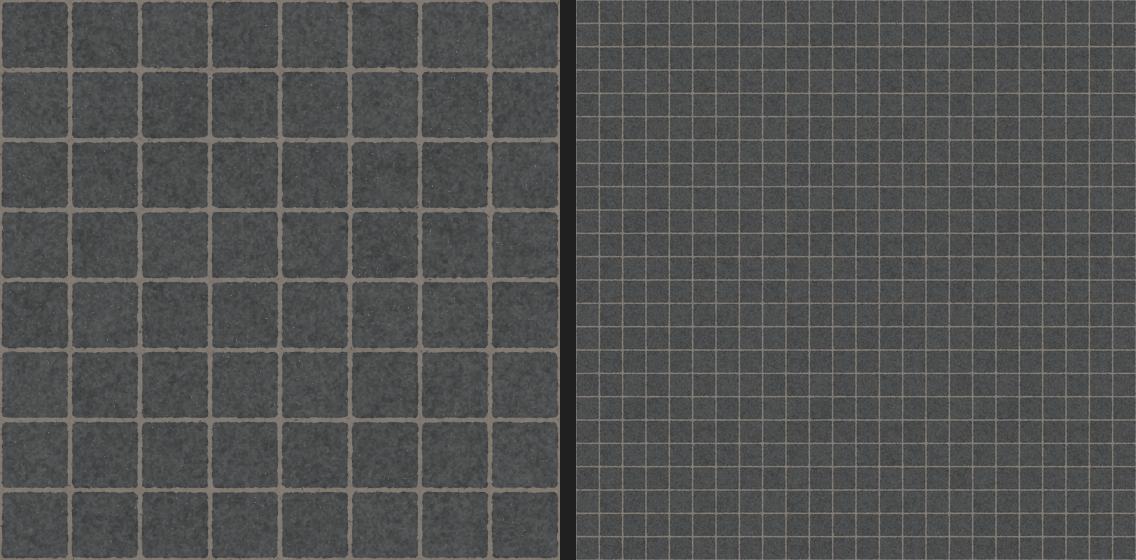
Left, the tile; right, the same tile 3 across and 3 down.
Give the GLSL for this texture, as a WebGL 1 fragment shader.

```glsl
precision highp float;

uniform vec2 u_resolution;

#define TILES 8.0
#define GROUT_WIDTH 0.064
#define CORNER_RADIUS 0.06
#define EDGE_WEAR 0.012
#define STONE_COLOR vec3(0.297, 0.304, 0.306)
#define FLECK_COLOR vec3(0.58, 0.59, 0.58)
#define PIT_COLOR vec3(0.22, 0.22, 0.215)
#define GROUT_COLOR vec3(0.50, 0.475, 0.445)
#define GRAIN_CONTRAST 0.15
#define TILE_VARIATION 0.016
#define FLECK_SHARE 0.34
#define PIT_SHARE 0.22

vec3 hash3(vec2 p) {
    vec3 q = fract(p.xyx * vec3(0.1031, 0.1030, 0.0973));
    q += dot(q, q.yzx + 33.33);
    return fract((q.xxy + q.yzz) * q.zyx);
}

// Smooth cellular noise: blended shades of n by n wrapping cells, about 0 to 1
float mottle(vec2 uv, float n) {
    vec2 p = uv * n;
    vec2 cell = floor(p);
    float shade = 0.0;
    float total = 0.0;
    for (int y = -1; y <= 1; y++) {
        for (int x = -1; x <= 1; x++) {
            vec2 c = cell + vec2(float(x), float(y));
            vec3 r = hash3(mod(c, n) + n);
            vec2 d = p - c - r.xy;
            float weight = exp(-8.0 * dot(d, d));
            shade += weight * r.z;
            total += weight;
        }
    }
    return shade / total;
}

// Scattered, randomly turned slivers of varying strength
float slivers(vec2 uv, float n, float share) {
    vec2 p = uv * n;
    vec2 cell = floor(p);
    float soft = n / u_resolution.y;
    float cover = 0.0;
    for (int y = -1; y <= 1; y++) {
        for (int x = -1; x <= 1; x++) {
            vec2 c = cell + vec2(float(x), float(y));
            vec3 r = hash3(mod(c, n) + n);
            vec3 s = hash3(mod(c, n) + 3.0 * n);
            float angle = 6.2832 * s.x;
            vec2 axis = vec2(cos(angle), sin(angle));
            vec2 d = p - c - r.xy;
            d = vec2(dot(d, axis), 2.0 * dot(d, vec2(-axis.y, axis.x)));
            float edge = length(d) - mix(0.10, 0.28, s.y);
            float strength = step(r.z, share) * s.z;
            cover = max(cover, strength * (1.0 - smoothstep(-soft, soft, edge)));
        }
    }
    return cover;
}

float roundedBox(vec2 p, float halfSize, float radius) {
    vec2 q = abs(p) - halfSize + radius;
    return length(max(q, 0.0)) + min(max(q.x, q.y), 0.0) - radius;
}

void main() {
    vec2 uv = gl_FragCoord.xy / u_resolution;
    vec2 grid = uv * TILES;

    // Layers of grain, from broad clouds to fine grit
    float clouds = mottle(uv, 44.0) - 0.5;
    float patches = mottle(uv, 110.0) - 0.5;
    float grit = mottle(uv, 240.0) - 0.5;
    float grain = 0.22 * clouds + 0.36 * patches + 0.42 * grit;

    // Stone with its own shade per tile, dark spots and pale flecks
    float tileShade = hash3(floor(grid) + 17.0).x - 0.5;
    vec3 stone = STONE_COLOR + GRAIN_CONTRAST * grain + TILE_VARIATION * tileShade;
    float spots = smoothstep(0.18, 0.42, patches) * smoothstep(-0.1, 0.3, clouds);
    stone = mix(stone, PIT_COLOR, 0.45 * spots);
    float flecks = slivers(uv, 136.0, FLECK_SHARE);
    stone = mix(stone, FLECK_COLOR, 0.75 * flecks * flecks);

    // Grout with fine sand and small pits
    vec3 grout = GROUT_COLOR + 0.07 * grain;
    grout = mix(grout, PIT_COLOR, 0.75 * slivers(uv, 92.0, PIT_SHARE));

    // Rounded tiles with slightly worn edges
    float halfSize = 0.5 - 0.5 * GROUT_WIDTH;
    float edge = roundedBox(fract(grid) - 0.5, halfSize, CORNER_RADIUS);
    edge += EDGE_WEAR * (patches + grit);
    float soft = 0.8 * TILES / u_resolution.y;
    float groutMask = smoothstep(-soft, soft, edge);
    stone *= 1.0 - 0.07 * smoothstep(-0.035, 0.0, edge);

    gl_FragColor = vec4(mix(stone, grout, groutMask), 1.0);
}
```
